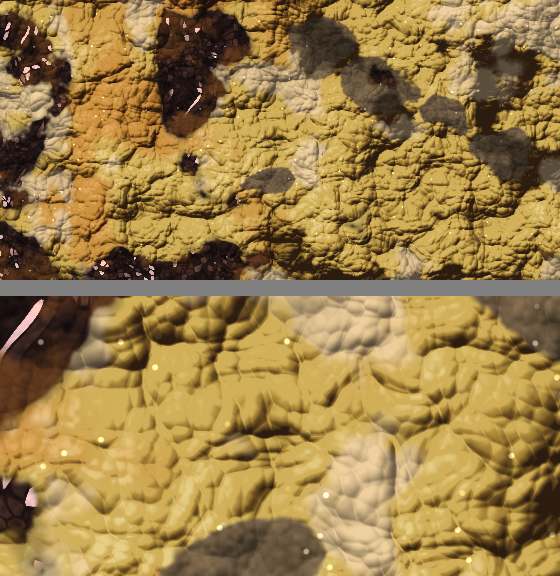
Top, the full canvas; bottom, a detail of the centre.
Reproduce this texture procedurally as a WebGL 1 fragment shader.

```glsl
precision highp float;
// Crumbly yellow mineral crust with dark glinting crystals, grey stones and deep crevices.
uniform vec2 u_resolution;

float hash(vec2 p) {
  return fract(sin(dot(p, vec2(127.1, 311.7))) * 43758.5453);
}

float noise(vec2 p) {
  vec2 i = floor(p), f = fract(p);
  f = f * f * (3.0 - 2.0 * f);
  return mix(mix(hash(i), hash(i + vec2(1, 0)), f.x),
             mix(hash(i + vec2(0, 1)), hash(i + 1.0), f.x), f.y);
}

float fbm(vec2 p) {
  float sum = 0.0, amp = 0.52;
  for (int i = 0; i < 5; i++) {
    sum += amp * noise(p);
    p = mat2(1.6, 1.2, -1.2, 1.6) * p + 3.7;
    amp *= 0.5;
  }
  return sum;
}

// Cellular pattern: squared distance, distance to the cell border, random cell value
vec3 cells(vec2 p) {
  vec2 base = floor(p);
  float near = 9.0, second = 9.0, id = 0.0;
  for (int y = -1; y <= 1; y++) {
    for (int x = -1; x <= 1; x++) {
      vec2 c = base + vec2(x, y);
      vec2 d = c + 0.1 + 0.8 * vec2(hash(c), hash(c + 41.3)) - p;
      float dist = dot(d, d);
      if (dist < near) {
        second = near;
        near = dist;
        id = hash(c + 17.9);
      } else {
        second = min(second, dist);
      }
    }
  }
  return vec3(near, sqrt(second) - sqrt(near), id);
}

// Relief of rounded grains in three sizes
float height(vec2 p) {
  p += 0.03 * vec2(noise(p * 17.0), noise(p * 17.0 + 7.3));
  return 0.08 * noise(p * 5.0) + 0.05 * (1.0 - cells(p * 8.0).x)
       + 0.022 * (1.0 - cells(p * 21.0 + 5.0).x) + 0.008 * (1.0 - cells(p * 47.0 + 9.0).x);
}

// Positive where dark crystals grow: broad patches, absent at the upper right
float crystalField(vec2 p) {
  float patches = 0.2 * cos(9.5 * (p.x - 0.68)) + 0.12 * cos(8.2 * (p.y - 0.7));
  float fade = smoothstep(1.4, 1.75, p.x + 0.7 * p.y);
  return 1.6 * (fbm(p * 4.5 + 2.0) - 0.5) + patches - 0.6 * fade - 0.15;
}

// Positive inside the grey stones
float stoneField(vec2 p) {
  float field = -1.0;
  vec2 wobble = 0.13 * (vec2(fbm(p * 7.0), fbm(p * 7.0 + 23.0)) - 0.5);
  for (int i = 0; i < 5; i++) {
    float k = float(i);
    vec2 d = p + wobble - vec2(0.95 + 0.21 * k, 0.33 + 0.62 * fract(k * 0.8));
    float radius = 0.075 + 0.05 * hash(vec2(k, 3.0));
    field = max(field, radius - length(d * vec2(0.8, 1.1)));
  }
  return field - 0.12 * max(fbm(p * 9.0 + 31.0) - 0.5, 0.0);
}

void main() {
  vec2 p = gl_FragCoord.xy / u_resolution.y;
  float h = height(p), e = 0.004;
  vec2 slope = vec2(height(p + vec2(e, 0)) - h, height(p + vec2(0, e)) - h) / e;
  float light = dot(normalize(vec3(-slope, 1.0)), normalize(vec3(-0.35, 0.6, 0.75)));
  float grain = noise(p * 150.0) - 0.5;

  // Crevices open mainly on the right
  float depth = fbm(p * 5.0 + 9.0) + 2.0 * (h - 0.1);
  float crevice = smoothstep(0.46, 0.33, depth) * smoothstep(0.7, 1.25, p.x);
  float tone = light + 4.0 * (h - 0.1) + 0.14 * grain - 0.75 * crevice;

  // Yellow crust, tinted orange and cream in places
  vec3 crust = mix(vec3(0.17, 0.11, 0.06), vec3(0.40, 0.29, 0.12), smoothstep(0.0, 0.35, tone));
  crust = mix(crust, vec3(0.64, 0.51, 0.21), smoothstep(0.3, 0.55, tone));
  crust = mix(crust, vec3(0.82, 0.69, 0.35), smoothstep(0.52, 0.76, tone));
  crust = mix(crust, vec3(0.90, 0.81, 0.53), smoothstep(0.9, 1.15, tone));
  float orange = smoothstep(0.5, 0.68, fbm(p * 3.5 + 14.0)) * smoothstep(1.4, 0.7, p.x);
  crust *= mix(vec3(1), vec3(0.98, 0.83, 0.72), orange);
  float cream = smoothstep(0.6, 0.68, fbm(p * 5.5 + 51.0));
  crust = mix(crust, vec3(0.86, 0.75, 0.59) * (0.45 + 0.65 * clamp(tone, 0.0, 1.0)), 0.85 * cream);

  // Smooth grey-brown stones with a dusting of specks
  float stone = smoothstep(-0.004, 0.008, stoneField(p));
  vec3 rock = vec3(0.50, 0.41, 0.30) * (0.55 + 0.4 * light + 0.35 * (fbm(p * 22.0) - 0.5) + 0.2 * grain);
  rock *= 1.0 - 0.5 * crevice;
  vec3 color = mix(crust, rock, stone);

  // Dark crystals: small facets, rusty stains and bright reflections
  float field = crystalField(p) + 0.5 * (h - 0.1);
  vec3 facet = cells(p * vec2(52.0, 40.0) + 3.0 * noise(p * 12.0));
  float gleam = facet.z * smoothstep(0.0, 0.25, facet.y);
  vec3 crystal = mix(vec3(0.11, 0.07, 0.07), vec3(0.32, 0.20, 0.16), gleam * gleam);
  crystal *= 0.55 + 0.65 * light + 0.5 * grain;
  float rust = smoothstep(0.5, 0.68, fbm(p * 11.0 + 63.0));
  crystal = mix(crystal, vec3(0.43, 0.25, 0.11) * (0.4 + 0.7 * light), 0.7 * rust);
  float shiny = smoothstep(0.45, 0.65, noise(p * 9.0 + 5.0));
  crystal += vec3(0.62, 0.56, 0.60) * smoothstep(0.8, 0.95, gleam) * shiny;
  color *= 1.0 - 0.3 * smoothstep(-0.1, 0.02, field);
  color = mix(color, crystal, smoothstep(-0.02, 0.035, field));

  // Scattered tiny glints
  vec3 spark = cells(p * 45.0 + 80.0);
  float glint = smoothstep(0.04, 0.005, spark.x) * smoothstep(0.93, 0.97, spark.z);
  color += vec3(0.4, 0.4, 0.38) * glint * (1.0 - crevice);
  gl_FragColor = vec4(clamp(color, 0.0, 1.0), 1.0);
}
```
